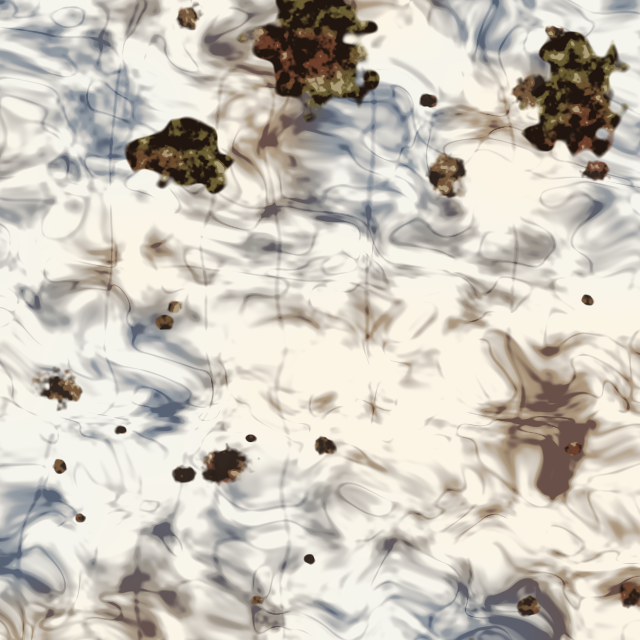
A Shadertoy shader for this texture:

```glsl
const vec3 CREAM = vec3(0.975, 0.96, 0.915);
const vec3 PALE_GREY = vec3(0.80, 0.78, 0.75);
const vec3 COOL_GREY = vec3(0.58, 0.60, 0.62);
const vec3 WARM_GREY = vec3(0.66, 0.59, 0.50);
const vec3 SLATE = vec3(0.36, 0.39, 0.45);
const vec3 DARK_BROWN = vec3(0.13, 0.085, 0.06);
const vec3 OLIVE = vec3(0.42, 0.37, 0.20);
const vec3 RUST = vec3(0.43, 0.25, 0.17);
const vec3 GRIT = vec3(0.74, 0.68, 0.54);

const float SLANT = -0.28;                    // tilt of the streaks, radians
const vec2 MOTTLE_SCALE = vec2(19.0, 30.0);   // streaks are longer than high
const float MOTTLE_SPREAD = 0.133;            // standard deviation of fbm
const float FLECK_CELLS = 10.0;
const int CLUMPS = 3;
const vec2 CLUMP_START = vec2(0.50, 0.95);
const vec2 CLUMP_STEP = vec2(0.395, -0.10);
const vec2 CLUMP_RADIUS = vec2(0.078, 0.102);

float hash(vec2 p) {
    vec3 q = fract(vec3(p.xyx) * 0.1031);
    q += dot(q, q.yzx + 33.33);
    return fract((q.x + q.y) * q.z);
}

float noise(vec2 p) {
    vec2 i = floor(p), f = fract(p);
    f = f * f * (3.0 - 2.0 * f);
    return mix(mix(hash(i), hash(i + vec2(1, 0)), f.x),
               mix(hash(i + vec2(0, 1)), hash(i + vec2(1, 1)), f.x), f.y);
}

float fbm(vec2 p) {
    float sum = 0.0, weight = 1.0, total = 0.0;
    for (int i = 0; i < 3; i++) {
        sum += weight * noise(p);
        total += weight;
        weight *= 0.6;
        p = mat2(1.6, 1.2, -1.2, 1.6) * p + 17.3;
    }
    return sum / total;
}

// Thin line along the middle level of a noise field
float vein(vec2 p, float width) {
    return 1.0 - smoothstep(0.0, width, abs(noise(p) - 0.5));
}

// Few large rough clumps
float clumpMask(vec2 p) {
    float rough = 0.75 * (noise(p * 17.0 + 5.0) - 0.5) + 0.6 * (noise(p * 48.0) - 0.5);
    float mask = 0.0;
    for (int i = 0; i < CLUMPS; i++) {
        float k = float(i);
        vec2 center = fract(CLUMP_START + k * CLUMP_STEP);
        vec2 radius = CLUMP_RADIUS * vec2(1.0 - 0.06 * k, 1.0 - 0.2 * k);
        float d = length((p - center) / radius) + rough;
        mask = max(mask, 1.0 - smoothstep(0.92, 1.08, d));
    }
    return mask;
}

// Small ragged flecks, denser towards the lower right
float fleckMask(vec2 p) {
    vec2 cell = floor(p * FLECK_CELLS);
    float rough = 1.5 * (fbm(p * 42.0 + 9.0) - 0.5);
    float mask = 0.0;
    for (int y = -1; y <= 1; y++)
    for (int x = -1; x <= 1; x++) {
        vec2 id = cell + vec2(x, y) + 40.0;
        vec2 center = (id - 40.0 + vec2(hash(id), hash(id + 71.0))) / FLECK_CELLS;
        float chance = clamp(0.28 + 0.3 * (center.x - center.y), 0.06, 0.55);
        float size = mix(0.008, 0.032, pow(hash(id + 23.0), 2.0));
        float d = length((p - center) / size * vec2(0.9, 1.1)) + rough;
        mask = max(mask, step(hash(id + 113.0), chance) * (1.0 - smoothstep(0.75, 1.15, d)));
    }
    return mask;
}

// Cream ground with grey streaks, veins and slate patches
vec3 ground(vec2 p, float warmth) {
    float c = cos(SLANT), s = sin(SLANT);
    vec2 q = mat2(c, -s, s, c) * p + 3.0;
    vec2 warp = vec2(noise(p * 13.0), noise(p * 13.0 + 31.0)) - 0.5;
    float fine = (fbm(q * MOTTLE_SCALE + 1.6 * warp) - 0.5) / MOTTLE_SPREAD;
    float broad = (fbm(q * vec2(4.0, 6.5) + 8.0) - 0.5) / MOTTLE_SPREAD;
    float curls = vein(q * vec2(24.0, 32.0) + 2.0 * warp, 0.10);
    float cracks = max(vein(q * vec2(2.2, 7.0) + 0.5 * warp, 0.025),
                       vein(p * vec2(8.0, 1.6) + 0.3 * warp + 50.0, 0.025));
    float patches = smoothstep(0.68, 0.80, noise(q * vec2(9.0, 14.0) + 0.9 * warp + 60.0));

    float shade = 0.76 * fine + 0.46 * broad + 0.8 * (curls - 0.25)
                + 0.7 * cracks + 1.3 * patches - 0.20;
    vec3 col = mix(CREAM, PALE_GREY, smoothstep(-0.75, 0.5, shade));
    col = mix(col, mix(COOL_GREY, WARM_GREY, warmth), smoothstep(0.3, 1.3, shade));
    col = mix(col, mix(SLATE, RUST, 0.55 * warmth), smoothstep(1.3, 2.2, shade));
    return col + vec3(0.012, 0.0, -0.014) * (2.0 * warmth - 1.0);
}

// Dark granular filling of clumps and flecks
vec3 grains(vec2 p, float redness) {
    float grain = fbm(p * 58.0 + 90.0);
    vec3 col = mix(DARK_BROWN, mix(OLIVE, RUST, redness), smoothstep(0.43, 0.62, grain));
    return mix(col, GRIT, 0.8 * smoothstep(0.66, 0.78, grain));
}

void mainImage(out vec4 fragColor, in vec2 fragCoord) {
    vec2 p = fragCoord / iResolution.y;
    float lean = p.x - p.y;
    float warmth = smoothstep(0.3, 0.8, noise(p * 5.0 + 20.0) + 0.35 * lean);
    float redness = smoothstep(0.35, 0.7, noise(p * 12.0 + 44.0) + 0.3 * lean);

    vec3 col = ground(p, warmth);
    col = mix(col, grains(p, max(redness, 0.6)), 0.92 * fleckMask(p));
    col = mix(col, grains(p, redness), clumpMask(p));
    fragColor = vec4(clamp(col, 0.0, 1.0), 1.0);
}
```
